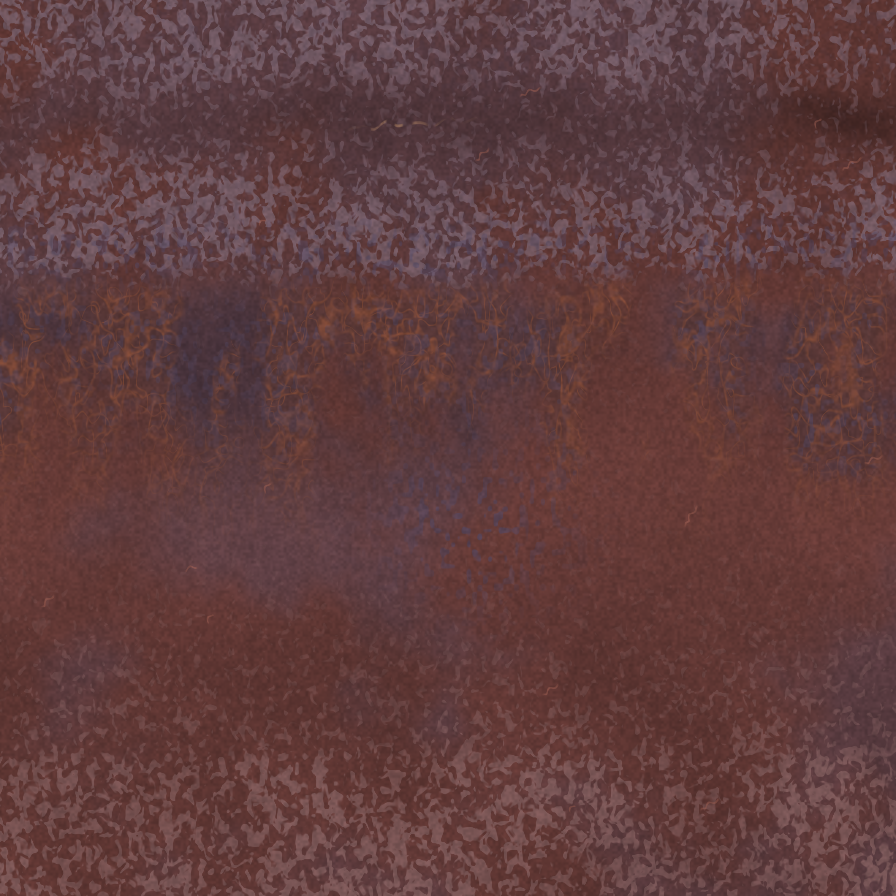
Give the GLSL for this texture, as a WebGL 2 fragment shader.

```glsl
#version 300 es
precision highp float;
uniform vec2 u_resolution;
out vec4 fragColor;

float hash(vec2 p) {
  vec3 q = fract(p.xyx * vec3(0.1031, 0.1030, 0.0973));
  q += dot(q, q.yzx + 33.33);
  return fract((q.x + q.y) * q.z);
}

float noise(vec2 p) {
  vec2 i = floor(p), f = fract(p);
  f = f * f * (3.0 - 2.0 * f);
  return mix(mix(hash(i), hash(i + vec2(1, 0)), f.x),
             mix(hash(i + vec2(0, 1)), hash(i + vec2(1, 1)), f.x), f.y);
}

float fbm(vec2 p) {
  float sum = 0.0, gain = 0.5;
  for (int i = 0; i < 5; i++) {
    sum += gain * noise(p);
    p = mat2(1.6, 1.2, -1.2, 1.6) * p + 17.3;
    gain *= 0.5;
  }
  return sum;
}

float bump(float x, float centre, float width) {
  float d = (x - centre) / width;
  return exp(-d * d);
}

// Thin branching lines where warped noise crosses its middle value
float veins(vec2 p, float width) {
  p += 1.3 * (vec2(noise(p * 0.7), noise(p * 0.7 + 41.0)) - 0.5);
  return 1.0 - smoothstep(0.0, width, abs(noise(p) - 0.5));
}

// Short curved scratches, one candidate per cell
float scratches(vec2 uv) {
  float mark = 0.0;
  for (int i = 0; i < 14; i++) {
    vec2 seed = vec2(float(i), 7.0);
    vec2 centre = vec2(hash(seed), hash(seed + 5.0));
    float angle = 0.2 + 0.9 * hash(seed + 9.0);
    vec2 d = mat2(cos(angle), -sin(angle), sin(angle), cos(angle)) * (uv - centre);
    d.y += 0.004 * (noise(d.xx * 150.0) - 0.5);
    float reach = 0.005 + 0.012 * hash(seed + 13.0);
    mark += smoothstep(0.0018, 0.0004, abs(d.y)) * smoothstep(reach, reach * 0.6, abs(d.x));
  }
  return min(mark, 1.0);
}

void main() {
  vec2 uv = gl_FragCoord.xy / u_resolution;
  float broad = fbm(uv * vec2(4.0, 4.5) + 3.0);
  float patches = fbm(uv * vec2(9.0, 8.0) + 21.0);
  float streaks = fbm(uv * vec2(22.0, 6.0) + 50.0);
  float edge = uv.y + 0.03 * (streaks - 0.5) + 0.03 * (broad - 0.5);

  // Base rust drifting towards plum
  vec3 colour = mix(vec3(0.395, 0.225, 0.21), vec3(0.36, 0.24, 0.26),
                    smoothstep(0.36, 0.6, broad + 0.3 * (patches - 0.5)));
  colour *= 0.95 + 0.2 * (patches - 0.48);

  // Horizontal shading and a dark dent
  colour *= 1.0 - 0.1 * bump(edge, 0.865, 0.045);
  colour *= 1.0 + 0.08 * bump(edge, 0.4, 0.09);
  colour *= 1.0 - 0.22 * bump(uv.x, 0.94, 0.07) * bump(uv.y + 0.2 * (uv.x - 0.94), 0.87, 0.025);

  // Dark weathered band
  float band = smoothstep(0.44, 0.55, edge + 0.25 * (patches - 0.5)) * (1.0 - smoothstep(0.64, 0.69, edge));
  float stain = band * smoothstep(0.38, 0.58, 0.6 * broad + 0.4 * streaks + 0.12 * abs(uv.x - 0.5));
  colour = mix(colour, vec3(0.255, 0.185, 0.225), 0.75 * stain);

  // Worn pale flecks above and below
  float top = smoothstep(0.66, 0.72, edge) * (1.0 - 0.7 * bump(edge, 0.865, 0.055));
  float bottom = 0.65 * (1.0 - smoothstep(0.1, 0.42, edge)) + 0.3 * (1.0 - smoothstep(0.13, 0.17, edge));
  float wear = clamp((top + bottom) * (0.45 + 1.1 * patches), 0.0, 1.0);
  vec2 speck = uv * vec2(165.0, 135.0);
  speck += 1.2 * (vec2(noise(speck * 0.6), noise(speck * 0.6 + 30.0)) - 0.5);
  float flecks = 0.65 * noise(speck) + 0.35 * noise(speck * 1.9 + 8.0);
  float fleckMask = smoothstep(0.0, 0.17, flecks - 0.66 + 0.24 * wear);
  vec3 fleckColour = mix(vec3(0.505, 0.365, 0.365), vec3(0.475, 0.385, 0.43), smoothstep(0.3, 0.75, uv.y));
  colour = mix(colour, fleckColour, fleckMask * (0.12 + 0.68 * wear));

  // Orange filigree hanging down from the band's top edge
  float rustZone = smoothstep(0.34, 0.6, edge) * (1.0 - smoothstep(0.66, 0.7, edge));
  float rust = rustZone * smoothstep(0.38, 0.6, streaks + 0.35 * (edge - 0.55));
  float lace = max(veins(uv * vec2(68.0, 42.0), 0.11), 0.8 * veins(uv * vec2(125.0, 85.0) + 60.0, 0.14));
  lace *= 0.4 + 0.6 * noise(uv * 180.0);
  colour = mix(colour, vec3(0.43, 0.25, 0.2), 0.35 * rust);
  colour = mix(colour, vec3(0.56, 0.315, 0.215), 0.75 * lace * rust);

  // Small blue spots gathered in patches
  float blueZone = bump(uv.x, 0.53, 0.1) * bump(uv.y, 0.42, 0.08) + 0.6 * stain
                 + 0.55 * bump(edge, 0.72, 0.03) + 0.15 * top;
  float spots = smoothstep(0.56, 0.76, noise(uv * vec2(170.0, 125.0) + 90.0));
  colour = mix(colour, vec3(0.3, 0.28, 0.41), 0.6 * spots * clamp(blueZone * (0.3 + 1.2 * streaks), 0.0, 1.0));

  // Scratches and one pale broken crack
  colour = mix(colour, vec3(0.6, 0.36, 0.31), 0.5 * scratches(uv));
  float crackY = 0.861 + 0.07 * (uv.x - 0.45) + 0.012 * (noise(uv.xx * 60.0) - 0.5);
  float crack = smoothstep(0.0025, 0.0005, abs(uv.y - crackY)) * bump(uv.x, 0.455, 0.05);
  colour = mix(colour, vec3(0.62, 0.46, 0.36), 0.75 * crack * smoothstep(0.4, 0.65, noise(uv * 110.0)));

  // Fine grain
  float grain = noise(uv * 330.0) + 0.7 * noise(uv * vec2(210.0, 150.0) + 70.0) - 0.85;
  colour *= 1.0 + 0.15 * grain;
  fragColor = vec4(colour, 1.0);
}
```
